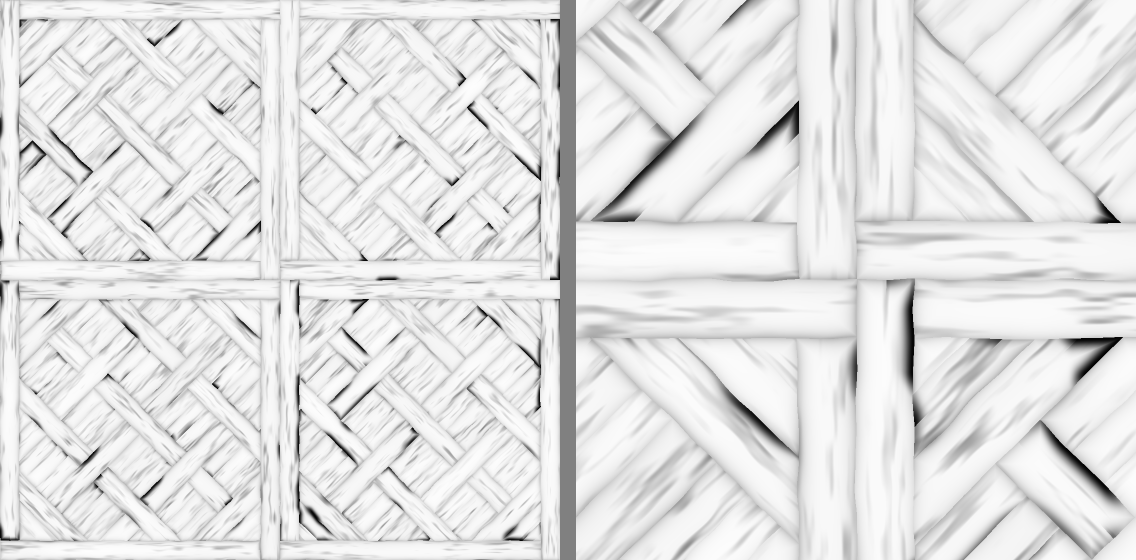
Left: the whole. Right: its middle third, enlarged.
Reproduce this texture map procedurally as a WebGL 2 fragment shader.

```glsl
#version 300 es
precision highp float;
// Occlusion map of woven parquet: framed panels with a diagonal lattice of planks.

#define TILES 2.0        // panels across and down
#define FRAME 0.069      // frame plank width, in panels
#define PITCH 0.33333    // lattice spacing along x+y and x-y
#define HALF_BAND 0.052  // half width of a lattice plank, same units
#define SLATS 3.0        // infill boards per lattice cell
#define WOBBLE 0.004     // unevenness of the edges
#define GRAIN 0.42       // strength of the wood streaks
#define SEAM 0.26        // strength of the soft seam shading
#define SEAM_WIDTH 0.007 // reach of the soft seam shading
#define CRACK_WIDTH 0.011 // reach of the open gaps

uniform vec2 u_resolution;
out vec4 fragColor;

const float FAR = 9.0;
const float DIAG = 0.70711;

struct Plank {
  vec2 grain;  // x along the wood, y across it
  float edge;  // distance to the nearest edge
  float side;  // which long edge is nearer
  float open;  // tendency to gape at the edges
  vec2 id;
};

float hash(vec2 p) {
  return fract(sin(dot(p, vec2(12.9898, 78.233))) * 43758.5453);
}

float noise(vec2 p) {
  vec2 i = floor(p), f = fract(p);
  f = f * f * (3.0 - 2.0 * f);
  return mix(mix(hash(i), hash(i + vec2(1, 0)), f.x),
             mix(hash(i + vec2(0, 1)), hash(i + vec2(1, 1)), f.x), f.y);
}

// Nearest number of the given parity
float nearestParity(float x, float parity) {
  return 2.0 * round((x - parity) * 0.5) + parity;
}

// Four frame planks in a pinwheel; c is centred with y down
bool framePlank(vec2 c, out Plank k) {
  vec2 r = c;
  for (int i = 0; i < 4; i++) {
    if (r.x < FRAME - 0.5 && r.y < 0.5 - FRAME) {
      float across = r.x + 0.5 - 0.5 * FRAME;
      float ends = min(r.y + 0.5, 0.5 - FRAME - r.y);
      float upright = i % 2 == 0 ? 0.03 : -0.04;
      k = Plank(r.yx, min(0.5 * FRAME - abs(across), ends), sign(across), upright, vec2(i, 20));
      return true;
    }
    r = vec2(-r.y, r.x);
  }
  return false;
}

// Over-and-under lattice with slatted cells
Plank latticePlank(vec2 c) {
  float u = c.x - c.y, v = c.x + c.y;
  float cu = round(u / PITCH), cv = round(v / PITCH);
  float fu = u - cu * PITCH, fv = v - cv * PITCH;
  float corner = 2.0 * PITCH;
  float reach = PITCH - HALF_BAND;
  bool falling = abs(fu) < HALF_BAND && abs(v) < corner - HALF_BAND;
  bool rising = abs(fv) < HALF_BAND && abs(u) < corner + HALF_BAND;
  bool fallingOver = mod(cu + cv, 2.0) < 0.5;
  Plank k;
  if (falling && (!rising || fallingOver)) {
    float j = nearestParity(v / PITCH, mod(cu, 2.0));
    float ends = min(reach - abs(v - j * PITCH), corner - HALF_BAND - abs(v));
    k = Plank(vec2(v, u), min(HALF_BAND - abs(fu), ends), sign(fu), 0.06, vec2(cu, j + 40.0));
  } else if (rising) {
    float i = nearestParity(u / PITCH, 1.0 - mod(cv, 2.0));
    bool cornerBand = abs(cv) > 1.5;
    float ends = cornerBand ? FAR : reach - abs(u - i * PITCH);
    k = Plank(vec2(u, v), min(HALF_BAND - abs(fv), ends), sign(fv), -0.01,
              vec2(cornerBand ? 0.0 : i, cv + 60.0));
  } else {
    vec2 cell = floor(vec2(u, v) / PITCH);
    vec2 local = vec2(u, v) - (cell + 0.5) * PITCH;
    vec2 inset = 0.5 * PITCH - HALF_BAND - abs(local);
    // Corner triangles have one unbroken run of boards
    bool turned = abs(u) > corner;
    if (abs(v) > corner) { inset.x = FAR; cell.x = 0.0; }
    if (turned) { inset.y = FAR; cell.y = 0.0; }
    float across = turned ? local.x : local.y;
    float slat = (across / (PITCH - 2.0 * HALF_BAND) + 0.5) * SLATS;
    float fromSeam = 0.5 - abs(fract(slat) - 0.5);
    float slatEdge = fromSeam * (PITCH - 2.0 * HALF_BAND) / SLATS + 0.009;
    k = Plank(turned ? vec2(v, u) : vec2(u, v), min(min(inset.x, inset.y), slatEdge),
              sign(fract(slat) - 0.5), -0.02, cell + vec2(floor(slat) * 7.0, 80));
  }
  k.grain *= DIAG;
  k.edge *= DIAG;
  return k;
}

float shade(vec2 uv) {
  vec2 p = vec2(uv.x, 1.0 - uv.y) * TILES;
  p += WOBBLE * (vec2(noise(p * 28.0), noise(p * 28.0 + 50.0)) - 0.5);
  vec2 tile = floor(p), c = fract(p) - 0.5;
  Plank k;
  if (!framePlank(c, k)) {
    k = latticePlank(c);
    k.edge = min(k.edge, 0.5 - FRAME - max(abs(c.x), abs(c.y)));
  }
  vec2 seed = k.id * 3.7 + tile * 17.3;
  float own = hash(seed);
  // Fine streaks, gathered in worn patches along the wood
  vec2 g = k.grain + own * 5.0;
  float streak = 0.6 * noise(g * vec2(13, 95)) + 0.4 * noise(g * vec2(28, 190));
  float patches = noise(g * vec2(8, 22) + 31.0);
  float tone = 0.995 - 0.02 * own * own - 0.025 * patches;
  tone -= GRAIN * smoothstep(0.5, 1.0, streak) * (0.15 + patches);
  // Soft seams everywhere, open gaps in places
  float d = max(k.edge, 0.0);
  float wear = noise(p * 10.0 + own * 40.0);
  float gap = 0.7 * wear + 0.3 * hash(seed + k.side * 2.3) + k.open;
  float opened = smoothstep(0.64, 0.86, gap);
  float crack = opened * exp(-pow(d / (CRACK_WIDTH * (0.45 + 0.55 * opened)), 2.0));
  tone *= 1.0 - SEAM * (0.3 + wear) * exp(-d / SEAM_WIDTH);
  return clamp(tone * (1.0 - crack), 0.02, 1.0);
}

void main() {
  // Four samples smooth the joints
  float light = 0.0;
  for (int i = 0; i < 4; i++) {
    vec2 offset = vec2(i % 2, i / 2) * 0.5 - 0.25;
    light += 0.25 * shade((gl_FragCoord.xy + offset) / u_resolution);
  }
  fragColor = vec4(vec3(light), 1.0);
}
```
